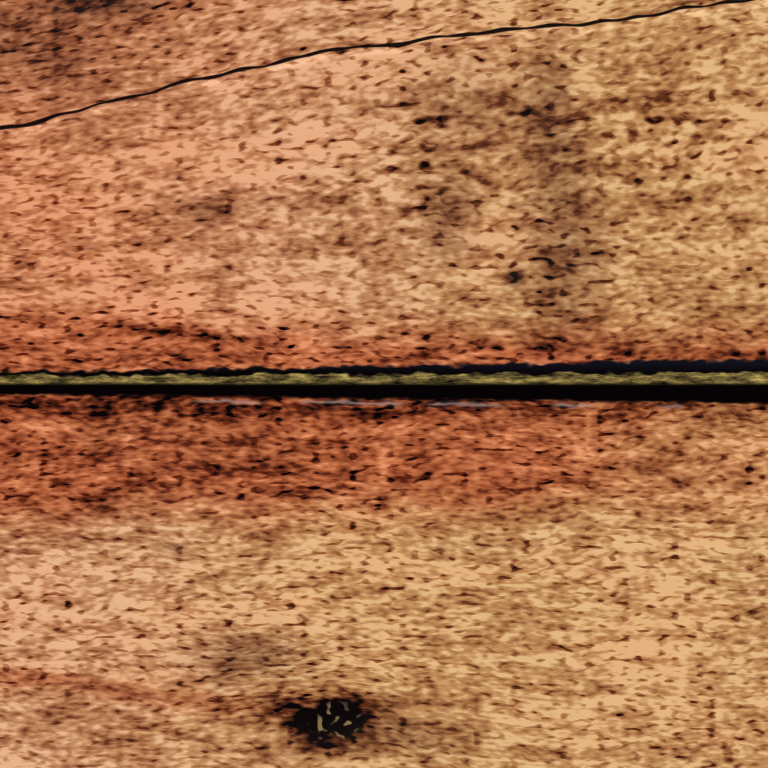
A WebGL 2 fragment shader for this texture:

```glsl
#version 300 es
precision highp float;
// Two weathered wooden planks split by a dark gap with a mossy strip.
// Stretched gradient noise drives a brown colour ramp; elliptical stains,
// a curved crack and a knot are layered over it.
#define GRAIN_CONTRAST .66
#define PORE_DEPTH .40
#define STAIN_DEPTH .36
#define BROAD_CONTRAST .34
#define RED_STRENGTH .80
#define CRACK_WIDTH .0021
#define KNOT vec2(.44, .065)

uniform vec2 u_resolution;
out vec4 fragColor;

const vec3 BLACK = vec3(.04, .02, .03);
const vec3 UMBER = vec3(.36, .17, .10);
const vec3 BROWN = vec3(.60, .37, .24);
const vec3 TAN = vec3(.75, .52, .36);
const vec3 CREAM = vec3(.91, .71, .55);
const vec3 RED_TINT = vec3(1, .77, .69);
const vec3 GOLD_TINT = vec3(.98, 1.02, .93);
const vec3 MOSS = vec3(.44, .38, .21);

// Dot of a hashed gradient with the offset from its corner
float corner(vec2 cell, vec2 offset) {
  vec3 q = fract(cell.xyx * vec3(.1031, .1030, .0973));
  q += dot(q, q.yzx + 33.33);
  float angle = 6.28318 * fract((q.x + q.y) * q.z);
  return dot(vec2(cos(angle), sin(angle)), offset);
}

float noise(vec2 p) {
  vec2 i = floor(p), f = p - i, e = vec2(0, 1);
  vec2 u = f * f * f * (f * (f * 6. - 15.) + 10.);
  return mix(mix(corner(i, f), corner(i + e.yx, f - e.yx), u.x),
             mix(corner(i + e, f - e), corner(i + 1., f - 1.), u.x), u.y);
}

float fbm(vec2 p) {
  float sum = 0., amp = .6;
  for (int i = 0; i < 4; i++) {
    sum += amp * noise(p);
    p = p * 2.03 + 17.3;
    amp *= .62;
  }
  return sum;
}

float band(float d, float width) { return exp(-d * d / (width * width)); }

// Soft elliptical blob with a unit peak
float spot(vec2 p, float x, float y, float rx, float ry) {
  return band(p.x - x, rx) * band(p.y - y, ry);
}

float above(float edge, float y, float soft) {
  return smoothstep(edge - soft, edge + soft, y);
}

float crackHeight(float x) {
  return .838 + .235 * x - .07 * x * x + .007 * sin(8. * (x - .2));
}

vec3 woodRamp(float t) {
  vec3 c = mix(BLACK, UMBER, smoothstep(0., .28, t));
  c = mix(c, BROWN, smoothstep(.25, .52, t));
  c = mix(c, TAN, smoothstep(.48, .74, t));
  return mix(c, CREAM, smoothstep(.70, 1.02, t));
}

void main() {
  vec2 p = gl_FragCoord.xy / u_resolution;
  float px = 1. / u_resolution.y;
  float upper = step(.5, p.y), lower = 1. - upper;
  vec2 w = p + .03 * vec2(fbm(p * 7.), fbm(p * 7. + 40.));

  // Grain leans with the crack and bows around the knot
  vec2 g = p;
  g.y -= upper * (.7 * smoothstep(.5, 1.05, p.y) * (crackHeight(p.x) - .83) - 3.7);
  g.y += lower * (.05 * p.x * (.5 - p.y) - .02 * spot(p, KNOT.x, KNOT.y, .12, .07));
  g.y += .008 * noise(p * vec2(6, 9));
  float fibre = fbm(g * vec2(19, 62)) + .55 * noise(g * vec2(75, 185));
  float streaks = fbm(g * vec2(4, 38) + 12.);
  float pores = smoothstep(.12, .45, noise(g * vec2(62, 165) + 9.));
  float flecks = smoothstep(0., .4, noise(g * vec2(48, 95) + 31.));
  float broad = fbm(w * vec2(3, 8) + 5.);

  // Stains, and patches where flecks crowd together
  float stain = .8 * spot(w, .735, .67, .045, .1) + .6 * spot(w, .715, .85, .03, .1)
    + .75 * spot(w, .585, .72, .04, .06) + .35 * spot(w, .62, .87, .1, .06)
    + .75 * spot(w, .02, .95, .15, .08) + 1.7 * spot(w, .14, 1., .06, .018)
    + .55 * spot(w, .27, .728, .06, .018) + 1.2 * spot(p, .67, .638, .012, .012)
    + .85 * spot(w, .32, .14, .07, .03) + .65 * spot(w, .49, .04, .11, .03)
    + .6 * spot(p, .225, .285, .018, .008);
  float crowded = spot(w, .53, .79, .14, .09) + spot(w, .85, .82, .13, .08)
    + spot(w, .96, .03, .07, .04) + .8 * spot(w, .74, .62, .05, .06);
  float pale = spot(w, .33, .8, .25, .07) + .7 * spot(w, .38, .63, .25, .035)
    + .6 * spot(w, .14, .25, .1, .06);
  float leftFade = 1. - smoothstep(.2, .43, p.x);
  float vein = leftFade * band(p.y - .587 + .09 * p.x + .006 * noise(p * 20.), .007);
  float lowVein = leftFade * band(w.y - .12 + .12 * p.x, .016);

  // Red heartwood beside the gap and at the upper left
  float edgeRed = upper * band(w.y - .53, .042);
  float heart = lower * smoothstep(.29, .38, w.y + .05 * noise(p * 5.)) * (1. - .7 * smoothstep(.6, 1., p.x));
  float red = edgeRed + heart + upper * .6 * (1. - smoothstep(0., .55, w.x));
  red = clamp(red + .6 * lowVein + .5 * broad, 0., 1.);

  float tone = .81 + GRAIN_CONTRAST * fibre + .22 * streaks + BROAD_CONTRAST * broad + .1 * pale;
  tone -= .2 * edgeRed + .22 * heart + .04 * red + .38 * vein + .14 * lowVein;
  tone -= PORE_DEPTH * pores * (.8 + 1.2 * broad) + .36 * flecks * min(crowded, 1.) + STAIN_DEPTH * stain;
  tone += lower * (.15 * band(p.y - .445 + .025 * p.x, .012) - .25 * band(p.y - .472, .014));

  // Knot: ragged halo with broken pale rings
  float kr = length((w - KNOT) / vec2(1.25, 1)) + .012 * noise(p * 55.);
  tone -= .85 * band(kr, .038) + .4 * spot(w, .4, .077, .07, .018);
  vec3 color = woodRamp(clamp(tone, .02, 1.1));
  vec3 tint = mix(vec3(1), GOLD_TINT, smoothstep(.3, .85, p.x + .3 * lower));
  color *= mix(tint, RED_TINT, RED_STRENGTH * red);
  color = mix(color, vec3(.32, .26, .22), .28 * min(stain, 1.));
  float rings = smoothstep(.12, .4, noise(p * vec2(90, 110))) * (1. - smoothstep(.015, .03, kr));
  color = mix(color, vec3(.66, .57, .38), .75 * rings);

  // Thin crack with a lit lower lip
  float d = p.y - crackHeight(p.x) - .007 * noise(vec2(p.x * 22., 3.3));
  float width = CRACK_WIDTH * (.9 + .9 * noise(vec2(p.x * 30., 8.3)));
  color += .08 * band(d + .008, .004);
  color = mix(BLACK, color, .08 + .92 * above(width, abs(d), px));

  // Gap: ragged shadow, mossy strip, black slot
  float rag = .006 * noise(p * vec2(28, 60)) + .004 * noise(p * vec2(80, 120));
  float top = mix(.515, .532, p.x) + rag;
  float bottom = mix(.487, .475, p.x) + .5 * rag;
  float lip = band(p.y - bottom + .006, .0025) * smoothstep(-.1, .15, noise(vec2(p.x * 14., 2.3)));
  color = mix(color, vec3(.72, .62, .6), .6 * lip * smoothstep(.15, .3, p.x));
  float slot = above(bottom, p.y, 2. * px) * (1. - above(top, p.y, 2. * px));
  color = mix(color, mix(BLACK * .6, vec3(.07, .07, .11), above(.52, p.y, .01)), slot);
  float moss = above(.5, p.y, .003) * (1. - above(mix(.511, .515, p.x) + .9 * rag, p.y, 1.5 * px));
  color = mix(color, MOSS * (.95 + 1.5 * fbm(p * vec2(32, 120))), moss);
  fragColor = vec4(clamp(color, 0., 1.), 1);
}
```
